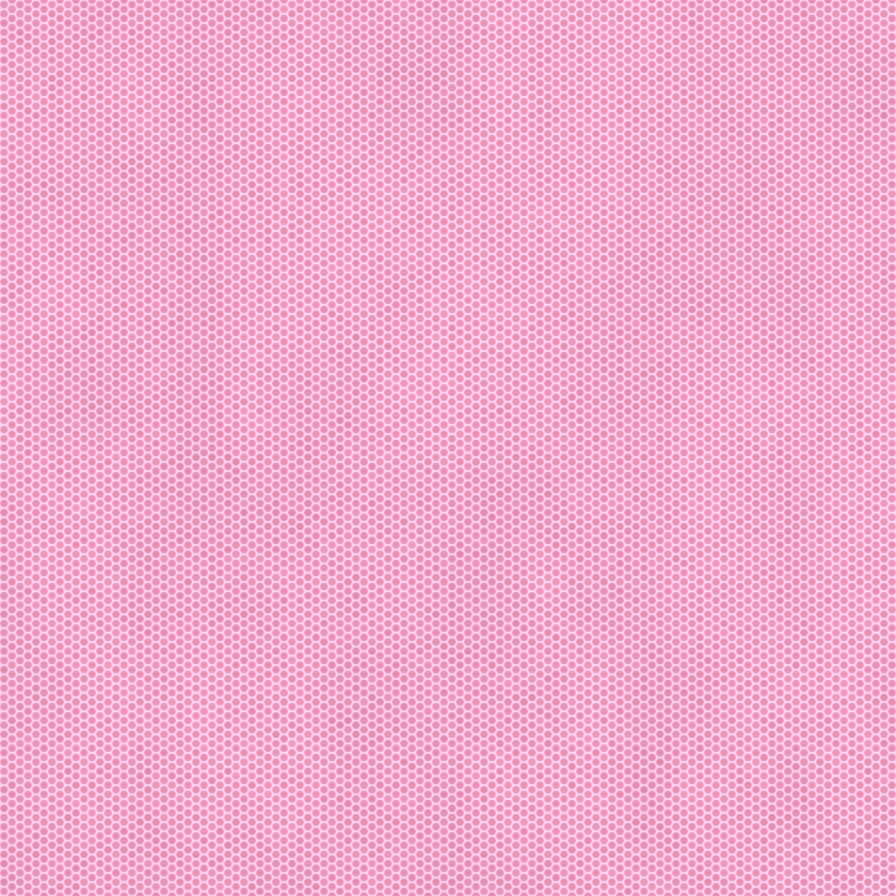
Write a Shadertoy shader that draws this pattern.

```glsl
// Fine honeycomb of pink dots on thin, pale pink gaps.
// Staggered columns are split with floor and fract; each cell draws a round
// dot with a dusty core, while hashes and soft noise vary tint and shade.

const float COLUMNS = 112.0;       // dot columns across the canvas
const float ROWS = 97.0;           // dots down each column
const float DOT_RADIUS = 0.415;    // lengths in units of the row pitch
const float CORE_RADIUS = 0.30;
const float EDGE_SOFTNESS = 0.07;
const float DOT_VARIATION = 0.035;
const float BROAD_VARIATION = 0.035;
const vec2 BROAD_SCALE = vec2(18.0, 9.0);  // soft patches across and down

const vec3 GROUND = vec3(1.00, 0.82, 0.94);
const vec3 DOT = vec3(0.965, 0.61, 0.75);
const vec3 CORE_PINK = vec3(0.91, 0.55, 0.69);
const vec3 CORE_DUSTY = vec3(0.90, 0.60, 0.72);

float hash(vec2 p) {
    return fract(sin(dot(p, vec2(127.1, 311.7))) * 43758.5453);
}

// Smooth value noise from 0 to 1.
float noise(vec2 p) {
    vec2 i = floor(p);
    vec2 f = fract(p);
    f = f * f * (3.0 - 2.0 * f);
    float low = mix(hash(i), hash(i + vec2(1.0, 0.0)), f.x);
    float high = mix(hash(i + vec2(0.0, 1.0)), hash(i + 1.0), f.x);
    return mix(low, high, f.y);
}

// Coverage of a disc, smoothed over the given half width.
float disc(float dist, float radius, float blur) {
    return 1.0 - smoothstep(radius - blur, radius + blur, dist);
}

void mainImage(out vec4 fragColor, in vec2 fragCoord) {
    vec2 uv = fragCoord / iResolution.y;

    // Staggered grid: every other column shifts by half a row
    vec2 grid = uv * vec2(COLUMNS, ROWS);
    grid.y += 0.5 * mod(floor(grid.x), 2.0);
    vec2 cell = floor(grid);
    vec2 local = (fract(grid) - 0.5) * vec2(ROWS / COLUMNS, 1.0);

    // Edge width covers at least half a pixel each way
    float pixel = ROWS / iResolution.y;
    float blur = max(EDGE_SOFTNESS, 0.5 * pixel);
    float dist = length(local);

    // Dot and core, with slight differences between cells
    vec3 core = mix(CORE_PINK, CORE_DUSTY, hash(cell));
    float shade = 1.0 + DOT_VARIATION * (hash(cell + 37.0) - 0.5);
    vec3 color = mix(GROUND, DOT * shade, disc(dist, DOT_RADIUS, blur));
    color = mix(color, core * shade, disc(dist, CORE_RADIUS, blur));

    // Broad, gentle unevenness over the sheet
    color *= 1.0 + BROAD_VARIATION * (noise(uv * BROAD_SCALE) - 0.5);

    fragColor = vec4(clamp(color, 0.0, 1.0), 1.0);
}
```
